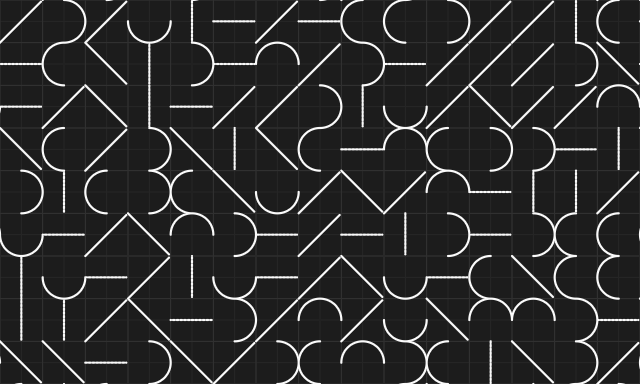
A Shadertoy shader for this pattern:

```glsl
// Random line tiles on a dark board: each square cell holds a half circle,
// a diagonal or a straight bar, chosen by a hash of the cell. Strokes are
// distance fields, laid over a faint grid of whole and half cells.

const float COLUMNS = 15.0;          // cells across the canvas
const float STROKE_RADIUS = 0.0255;  // all lengths below are in cells
const float LINE_END = 0.96;         // lines stop just short of the far edge
const float BEAD_STEP = 0.032;       // spacing of the dots in straight bars
const float GRID_WIDTH = 0.02;

const float ARC_SHARE = 0.41;        // cumulative shares of the tile kinds
const float RISING_SHARE = 0.60;
const float FALLING_SHARE = 0.74;
const float UPRIGHT_SHARE = 0.90;

const vec3 BOARD = vec3(0.11);
const vec3 STROKE = vec3(0.98);
const vec3 CELL_GRID = vec3(0.20);
const vec3 HALF_GRID = vec3(0.155);

vec2 hash2(vec2 cell) {
    vec3 q = fract(cell.xyx * vec3(0.1031, 0.1030, 0.0973) + 0.317);
    q += dot(q, q.yzx + 33.33);
    return fract((q.xx + q.yz) * q.zy);
}

// Distance to a line from a towards b; a positive step turns it into beads.
float lineDistance(vec2 p, vec2 a, vec2 b, float beadStep) {
    vec2 along = b - a;
    float t = clamp(dot(p - a, along) / dot(along, along), 0.0, LINE_END);
    if (beadStep > 0.0) t = floor(t / beadStep + 0.5) * beadStep;
    return length(p - a - along * t);
}

// Distance to a half circle of radius 0.5 that bulges towards dir.
float halfCircleDistance(vec2 p, vec2 dir) {
    float forward = dot(p, dir);
    float side = abs(dot(p, vec2(-dir.y, dir.x)));
    return forward > 0.0 ? abs(length(p) - 0.5) : length(vec2(side - 0.5, forward));
}

// p is relative to the centre of the cell, with y pointing down.
float tileDistance(vec2 p, vec2 cell) {
    vec2 pick = hash2(cell);
    if (pick.x < ARC_SHARE) {
        // Sideways bulges are more common than upward or downward ones.
        float sgn = fract(pick.y * 16.0) < 0.5 ? -1.0 : 1.0;
        return halfCircleDistance(p, pick.y < 0.63 ? vec2(sgn, 0.0) : vec2(0.0, sgn));
    }
    if (pick.x < RISING_SHARE)  return lineDistance(p, vec2(-0.5, 0.5), vec2(0.5, -0.5), 0.0);
    if (pick.x < FALLING_SHARE) return lineDistance(p, vec2(-0.5), vec2(0.5), 0.0);
    if (pick.x < UPRIGHT_SHARE) return lineDistance(p, vec2(0.0, -0.5), vec2(0.0, 0.5), BEAD_STEP);
    return lineDistance(p, vec2(-0.5, 0.0), vec2(0.5, 0.0), BEAD_STEP);
}

// Smooth share of a pixel covered by a stroke of the given radius.
float coverage(float dist, float radius, float pixel) {
    float outer = clamp(0.5 + (radius - dist) / pixel, 0.0, 1.0);
    float inner = clamp(0.5 + (-radius - dist) / pixel, 0.0, 1.0);
    return outer - inner;
}

float gridCoverage(vec2 p, float spacing, float pixel) {
    vec2 d = abs(fract(p / spacing + 0.5) - 0.5) * spacing;
    float radius = 0.5 * GRID_WIDTH;
    return max(coverage(d.x, radius, pixel), coverage(d.y, radius, pixel));
}

void mainImage(out vec4 fragColor, in vec2 fragCoord) {
    // Cell units, counted from the top left corner.
    float pixel = COLUMNS / iResolution.x;
    vec2 p = vec2(fragCoord.x, iResolution.y - fragCoord.y) * pixel;
    vec2 home = floor(p);

    // Neighbours are included so that strokes may cross cell edges.
    float dist = 1.0;
    for (int y = -1; y <= 1; y++) {
        for (int x = -1; x <= 1; x++) {
            vec2 cell = home + vec2(x, y);
            dist = min(dist, tileDistance(p - cell - 0.5, cell));
        }
    }

    vec3 color = mix(BOARD, HALF_GRID, gridCoverage(p, 0.5, pixel));
    color = mix(color, CELL_GRID, gridCoverage(p, 1.0, pixel));
    color = mix(color, STROKE, coverage(dist, STROKE_RADIUS, pixel));
    fragColor = vec4(color, 1.0);
}
```
